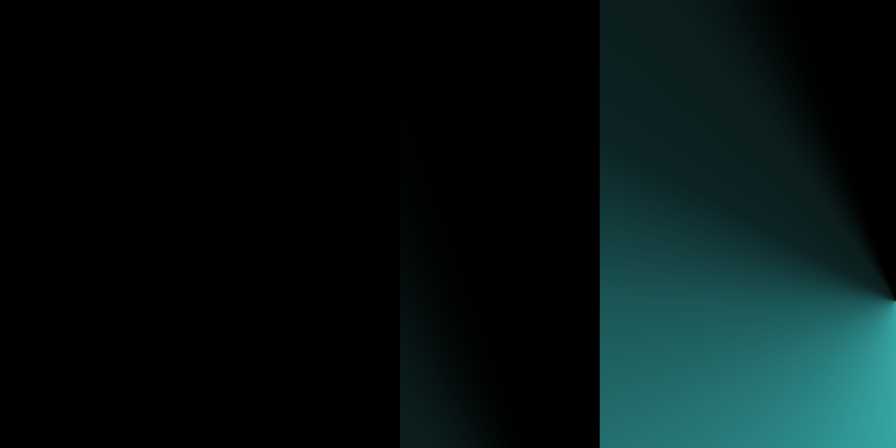
Give the GLSL for this background, as a WebGL 1 fragment shader.

```glsl
precision highp float;

uniform vec2 u_resolution;

// Linear ramp from 0 at a to 1 at b
float ramp(float a, float b, float x) {
  return clamp((x - a) / (b - a), 0.0, 1.0);
}

// Teal sweep by angle in degrees, counterclockwise from straight up
vec3 sweepColor(float angle) {
  vec3 color = mix(vec3(0.0), vec3(0.043, 0.116, 0.110), smoothstep(17.0, 39.0, angle));
  color = mix(color, vec3(0.047, 0.137, 0.143), ramp(42.0, 61.0, angle));
  color = mix(color, vec3(0.106, 0.333, 0.333), ramp(61.0, 90.0, angle));
  color = mix(color, vec3(0.143, 0.445, 0.443), ramp(90.0, 118.0, angle));
  color = mix(color, vec3(0.188, 0.588, 0.580), ramp(118.0, 160.0, angle));
  return mix(color, vec3(0.212, 0.647, 0.639), ramp(160.0, 180.0, angle));
}

// Conic glow around an apex
vec3 conicGlow(vec2 p, vec2 apex) {
  vec2 d = p - apex;
  return sweepColor(degrees(atan(-d.x, d.y)));
}

void main() {
  vec2 p = gl_FragCoord.xy / u_resolution * vec2(2.0, 1.0);
  float soft = 1.0 / u_resolution.x;
  vec3 color = vec3(0.0);

  // Panels step left while their apexes sink below the canvas
  for (int i = 0; i < 2; i++) {
    float n = float(i);
    vec2 apex = vec2(2.0 - 0.6615 * n, 0.328 - 0.818 * n);
    float left = 1.3385 - 0.4455 * n;
    float right = apex.x + soft * (1.0 - n) * 4.0;
    float panel = smoothstep(left - soft, left + soft, p.x)
                * (1.0 - smoothstep(right - soft, right + soft, p.x));
    color += panel * conicGlow(p, apex);
  }

  gl_FragColor = vec4(color, 1.0);
}
```
